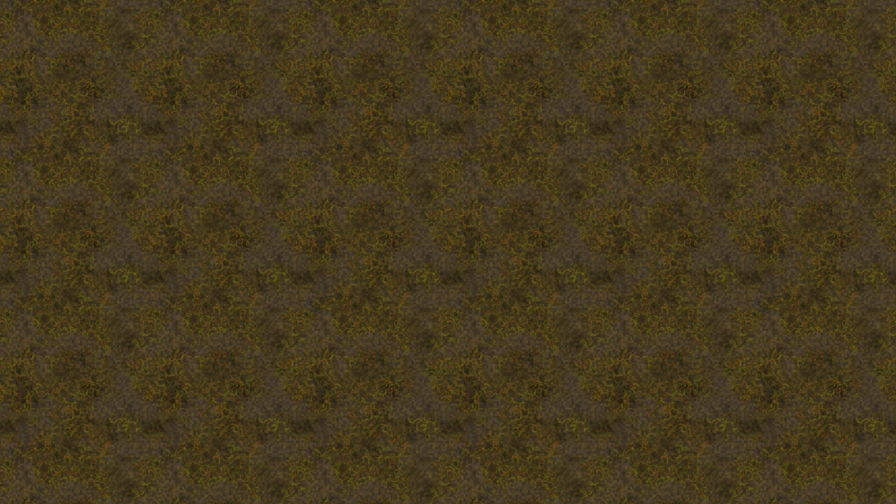
Write a WebGL 1 fragment shader that draws this texture.

```glsl
precision highp float;
// Dark mossy soil: repeating squares of brown earth, grey patches and tangled olive and rust fibres.

uniform vec2 u_resolution;

float hash(vec2 p) {
    vec3 q = fract(vec3(p.xyx) * 0.1031);
    q += dot(q, q.yzx + 33.33);
    return fract((q.x + q.y) * q.z);
}

// Value noise that wraps after "cells" lattice steps
float tileNoise(vec2 uv, float cells, float seed) {
    vec2 p = uv * cells;
    vec2 i = floor(p);
    vec2 f = fract(p);
    f = f * f * (3.0 - 2.0 * f);
    vec2 a = mod(i, cells) + seed;
    vec2 b = mod(i + 1.0, cells) + seed;
    return mix(mix(hash(a), hash(vec2(b.x, a.y)), f.x),
               mix(hash(vec2(a.x, b.y)), hash(b), f.x), f.y);
}

float tileFbm(vec2 uv, float cells, float seed) {
    float sum = 0.0;
    float weight = 0.5;
    for (int i = 0; i < 4; i++) {
        sum += weight * tileNoise(uv, cells, seed);
        cells *= 2.0;
        seed += 19.0;
        weight *= 0.6;
    }
    return sum / 1.088;
}

// Short curled fibres, one per cell; returns coverage and hue choice
vec2 fibres(vec2 uv, float cells, float seed, float pixel) {
    vec2 p = uv * cells;
    vec2 base = floor(p);
    vec2 result = vec2(0.0);
    for (int y = -1; y <= 1; y++) {
        for (int x = -1; x <= 1; x++) {
            vec2 cell = base + vec2(float(x), float(y));
            vec2 id = mod(cell, cells) + seed;
            vec2 center = cell + vec2(hash(id), hash(id + 57.0));
            float angle = 6.2832 * hash(id + 113.0);
            float radius = 0.35 + 0.5 * hash(id + 171.0);
            vec2 d = p - center;
            // Rotate so that the arc is centred on the x axis
            d = vec2(cos(angle) * d.x + sin(angle) * d.y,
                     cos(angle) * d.y - sin(angle) * d.x);
            float ring = abs(length(d) - radius) / cells;
            float cover = clamp((0.0048 - ring) / pixel + 0.5, 0.0, 1.0);
            cover *= smoothstep(0.0, 0.35, d.x / radius);
            cover *= 0.25 + 0.75 * hash(id + 229.0);
            if (cover > result.x) result = vec2(cover, hash(id + 283.0));
        }
    }
    return result;
}

void main() {
    // Square tiles, 6 across and 3.375 down, starting at the top left
    float pixel = 6.0 / u_resolution.x;
    vec2 uv = fract((gl_FragCoord.xy - vec2(0.0, u_resolution.y)) * pixel);

    // Earth with small grey and dark patches
    float broad = tileFbm(uv, 6.0, 3.0);
    float patches = tileFbm(uv, 7.0, 131.0);
    vec3 color = mix(vec3(0.195, 0.16, 0.08), vec3(0.285, 0.236, 0.137), broad);
    color = mix(color, vec3(0.285, 0.24, 0.185), 0.8 * smoothstep(0.48, 0.7, patches));
    color *= 1.0 - 0.26 * smoothstep(0.54, 0.74, tileFbm(uv, 8.0, 251.0));

    // Fibres grow in clumps between the bare patches
    float growth = smoothstep(0.3, 0.62, tileFbm(uv, 6.0, 377.0));
    growth *= 1.0 - 0.6 * smoothstep(0.5, 0.7, patches);
    for (int layer = 0; layer < 2; layer++) {
        float k = float(layer);
        vec2 fibre = fibres(uv, 22.0 + 6.0 * k, 41.0 + 90.0 * k, pixel);
        float hue = smoothstep(0.35, 0.65, fibre.y * 0.7 + 0.3 * broad);
        vec3 tint = mix(vec3(0.41, 0.265, 0.075), vec3(0.375, 0.36, 0.045), hue);
        color = mix(color, tint, fibre.x * (0.14 + 0.62 * growth));
    }

    // Fine grain
    color *= 0.78 + 0.42 * tileNoise(uv, 72.0, 503.0);
    gl_FragColor = vec4(color, 1.0);
}
```
